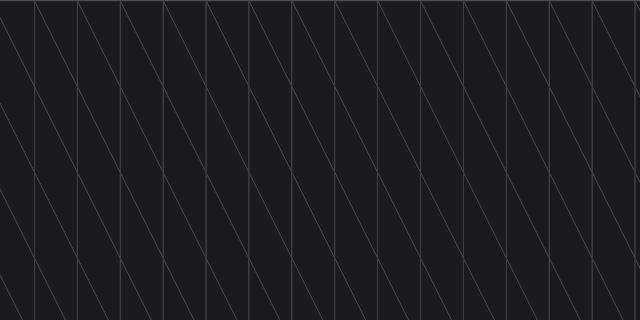
Give the GLSL for this pattern, as a WebGL 2 fragment shader.

```glsl
#version 300 es
precision highp float;
// Dark panel ruled with fine vertical lines and steep parallel diagonals, edged along the top.

uniform vec2 u_resolution;
out vec4 fragColor;

// Signed distance to the nearest of a set of lines spaced by pitch
float nearestLine(float x, float pitch) {
    return (fract(x / pitch + 0.5) - 0.5) * pitch;
}

// Share of the filter footprint covered by a line, also for very thin lines
float coverage(float dist, float width, float footprint) {
    float upper = min(dist + 0.5 * footprint, 0.5 * width);
    float lower = max(dist - 0.5 * footprint, -0.5 * width);
    return clamp((upper - lower) / footprint, 0.0, 1.0);
}

void main() {
    // Canvas height is one unit
    vec2 p = gl_FragCoord.xy / u_resolution.y;
    float footprint = 1.2 / u_resolution.y;
    float pitch = 0.13406;
    float lineWidth = 0.00176;

    // Vertical rules
    float vertical = nearestLine(p.x - 0.1076, pitch);
    float ink = coverage(vertical, lineWidth, footprint);

    // Diagonals fall two units for each unit across
    float across = p.x - 0.5 * (1.0 - p.y) - 0.1065;
    float diagonal = nearestLine(across, pitch) * 2.0 / sqrt(5.0);
    ink = max(ink, coverage(diagonal, lineWidth, footprint));

    // Single rule along the top edge
    ink = max(ink, coverage(p.y - 0.998, 0.0025, footprint));

    vec3 background = vec3(0.102, 0.102, 0.131);
    vec3 lineColor = vec3(0.41, 0.41, 0.43);
    fragColor = vec4(mix(background, lineColor, ink), 1.0);
}
```
